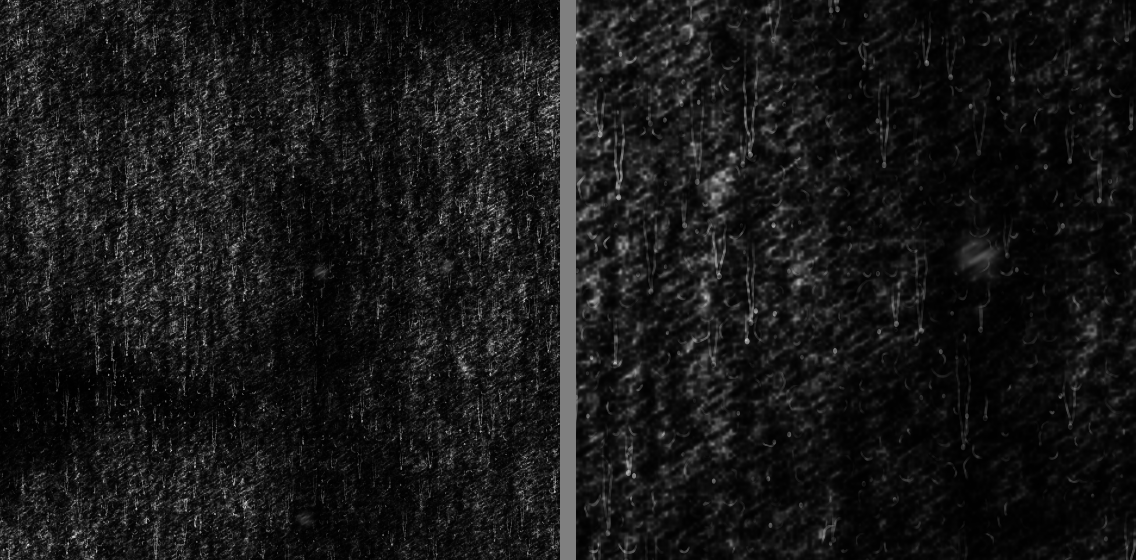
Left, the full canvas; right, a detail of the centre.
A Shadertoy shader for this texture:

```glsl
// Draws a black, weathered wall with fine twill grain, cloudy grime, drips and pale flecks.

const float BRIGHTNESS = 0.091;              // overall level of the grime
const float GRAIN_CONTRAST = 2.15;
const float HIGHLIGHT_ROLLOFF = 0.6;
const vec2 CLOUD_SCALE = vec2(3.4, 3.9);
const vec2 STREAK_SCALE = vec2(44.0, 6.0);
const vec2 CRUST_SCALE = vec2(125.0, 42.0);
const vec2 TWILL_SCALE = vec2(120.0, 330.0); // along and across the threads
const float TWILL_ANGLE = 0.56;
const float GRAIN_SCALE = 470.0;
const float DRIP_LEVEL = 0.8;
const float HOOK_LEVEL = 0.5;
const float SPECK_LEVEL = 0.8;
const float PUFF_LEVEL = 0.3;
const vec3 TINT = vec3(1.0);

float hash(vec2 p) {
    vec3 q = fract(p.xyx * 0.1031);
    q += dot(q, q.yzx + 33.33);
    return fract((q.x + q.y) * q.z);
}

vec2 hash2(vec2 p) { return vec2(hash(p), hash(p + 57.0)); }

float noise(vec2 p) {
    vec2 i = floor(p), f = fract(p);
    f = f * f * (3.0 - 2.0 * f);
    return mix(mix(hash(i), hash(i + vec2(1, 0)), f.x),
               mix(hash(i + vec2(0, 1)), hash(i + vec2(1, 1)), f.x), f.y);
}

float fbm(vec2 p) {
    float sum = 0.0, amp = 0.533;
    for (int i = 0; i < 4; i++) {
        sum += amp * noise(p);
        p = p * 2.03 + 19.0;
        amp *= 0.5;
    }
    return sum;
}

// Coverage of a shape of half-width w at distance d
float soft(float d, float w) {
    float px = 1.0 / iResolution.y;
    return 1.0 - smoothstep(w, w + 0.6 * px + 0.0003, d);
}

// Thin forked runs that end in a bright bead, one per cell
float drips(vec2 uv, vec2 grid, float density, float seed) {
    vec2 p = uv * grid;
    float column = floor(p.x);
    p.y += 7.0 * hash(vec2(column, seed));
    vec2 id = vec2(column, floor(p.y)) + seed;
    vec2 rnd = hash2(id);
    vec2 d = (fract(p) - vec2(0.35 + 0.3 * rnd.x, 0.12)) / grid;
    float t = d.y * grid.y / (0.3 + 0.5 * rnd.y);
    float wobble = 0.0016 * (noise(vec2(uv.y * 130.0, column)) - 0.5);
    float side = 0.0038 * rnd.y * sin(2.4 * clamp(t, 0.0, 1.0));
    float run = soft(abs(abs(d.x + wobble) - side), 0.0004);
    run *= smoothstep(-0.02, 0.03, t) * smoothstep(1.0, 0.3, t);
    float bead = soft(length(d * vec2(1.0, 0.8)), 0.0011);
    float present = step(hash(id + 91.0), density);
    return present * (0.7 * run + bead) * (0.3 + 0.7 * rnd.x);
}

// Small curled scratches, mostly open towards the top
float hooks(vec2 uv, float grid, float seed) {
    vec2 p = uv * grid, id = floor(p) + seed;
    vec2 rnd = hash2(id);
    vec2 d = (fract(p) - 0.36 - 0.28 * rnd) / grid;
    d += 0.002 * (vec2(noise(uv * 210.0), noise(uv * 210.0 + 31.0)) - 0.5);
    float radius = (0.1 + 0.22 * rnd.y) / grid;
    float turn = -1.57 + 4.5 * (rnd.x - 0.5);
    float facing = dot(normalize(d + 1e-6), vec2(cos(turn), sin(turn)));
    float arc = soft(abs(length(d * vec2(1.0, 0.8)) - radius), 0.0003);
    return arc * smoothstep(0.3, 0.9, facing) * pow(hash(id + 23.0), 3.0);
}

// Scattered tiny specks of uneven brightness
float specks(vec2 uv, vec2 grid, float density) {
    vec2 p = uv * grid, id = floor(p);
    vec2 d = (fract(p) - 0.25 - 0.5 * hash2(id)) / grid;
    float glow = hash(id + 11.0);
    float dotShape = soft(length(d * vec2(1.0, 0.75)), 0.0002 + 0.0007 * glow);
    return dotShape * glow * glow * step(hash(id + 37.0), density);
}

float puffs(vec2 uv) {
    vec2 p = uv * 4.0 + 0.3, id = floor(p);
    vec2 d = (fract(p) - 0.3 - 0.4 * hash2(id + 5.0)) / 4.0;
    return exp(-dot(d, d) / 0.00009) * step(hash(id + 71.0), 0.13);
}

void mainImage(out vec4 fragColor, in vec2 fragCoord) {
    vec2 uv = fragCoord / iResolution.y;

    // Broad light and dark patches, with a black belt low on the wall
    float cloud = smoothstep(0.24, 0.72, fbm(uv * CLOUD_SCALE + 4.0));
    float beltOffset = (uv.y - 0.27 - 0.05 * sin(6.0 * uv.x + 1.0)) / 0.09;
    float belt = exp(-beltOffset * beltOffset) * (0.55 + 0.3 * cos(5.0 * uv.x - 1.2));
    float light = mix(0.24, 1.4, cloud) * (1.0 - belt);

    // Vertical streaks and crusty mottling
    float streak = mix(0.6, 1.4, smoothstep(0.3, 0.7, fbm(uv * STREAK_SCALE + 8.0)));
    float crust = mix(0.55, 1.5, smoothstep(0.3, 0.75, fbm(uv * CRUST_SCALE)));

    // Slanted threads and fine grit
    vec2 along = vec2(cos(TWILL_ANGLE), sin(TWILL_ANGLE));
    vec2 thread = vec2(dot(uv, along), dot(uv, vec2(-along.y, along.x)));
    float twill = noise(thread * TWILL_SCALE + 300.0);
    float grit = noise(uv * GRAIN_SCALE);
    float grain = exp(GRAIN_CONTRAST * (1.15 * twill + 0.85 * grit - 1.0));
    float value = BRIGHTNESS * light * streak * crust * grain;

    // Pale marks, broken up by the grit
    float marks = DRIP_LEVEL * (drips(uv, vec2(38.0, 10.0), 0.3, 3.0)
                              + drips(uv + 0.013, vec2(57.0, 19.0), 0.26, 41.0));
    marks += HOOK_LEVEL * (hooks(uv, 48.0, 7.0) + hooks(uv + 0.007, 73.0, 83.0));
    marks += SPECK_LEVEL * specks(uv, vec2(110.0, 80.0), 0.12 + 0.12 * cloud);
    value += marks * mix(0.1, 1.4, grit) * mix(0.45, 1.0, cloud);
    value += PUFF_LEVEL * puffs(uv) * mix(0.3, 1.4, twill);

    value /= 1.0 + HIGHLIGHT_ROLLOFF * value;
    fragColor = vec4(TINT * clamp(value, 0.0, 1.0), 1.0);
}
```
